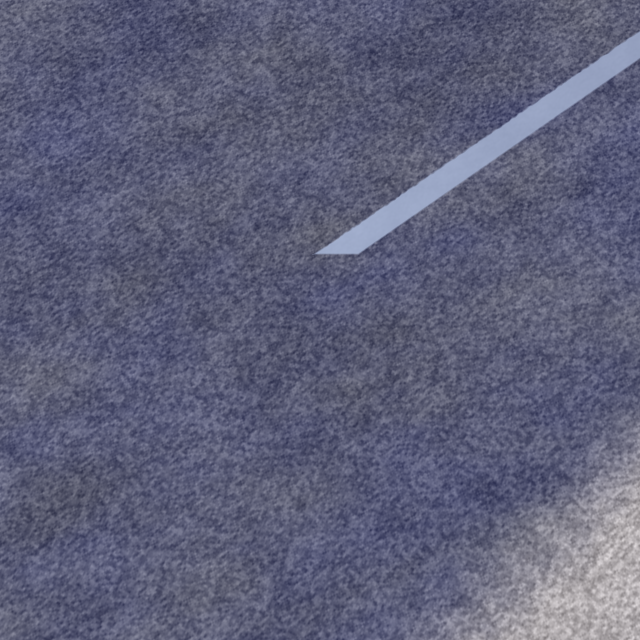
This texture is drawn by a Shadertoy shader. Its source:

```glsl
// Shaded asphalt with a pale painted stripe and a soft patch of sunlight.

float hash(vec2 p) {
    vec3 q = fract(vec3(p.xyx) * 0.1031);
    q += dot(q, q.yzx + 33.33);
    return fract((q.x + q.y) * q.z);
}

float noise(vec2 p) {
    vec2 cell = floor(p), f = fract(p);
    f = f * f * (3.0 - 2.0 * f);
    return mix(mix(hash(cell), hash(cell + vec2(1, 0)), f.x),
               mix(hash(cell + vec2(0, 1)), hash(cell + vec2(1, 1)), f.x), f.y);
}

float fbm(vec2 p) {
    float sum = 0.0, amplitude = 0.5;
    for (int i = 0; i < 4; i++) {
        sum += amplitude * noise(p);
        p = mat2(0.8, 0.6, -0.6, 0.8) * p * 2.03 + 17.3;
        amplitude *= 0.5;
    }
    return sum / 0.9375;
}

vec2 turn(vec2 p, float angle) {
    float c = cos(angle), s = sin(angle);
    return vec2(c * p.x + s * p.y, c * p.y - s * p.x);
}

// Fine grains, slightly stretched up to the right, in the range -0.5 to 0.5
float grain(vec2 p) {
    vec2 q = turn(p, 0.65);
    float coarse = noise(q * vec2(150, 235) + 40.0);
    float fine = noise(turn(p, 1.1) * vec2(290, 380) + 90.0);
    return 0.62 * coarse + 0.38 * fine - 0.5;
}

// Coverage of the stripe: two slanted sides and a level lower end
float stripe(vec2 uv) {
    float ragged = 0.002 * (noise(uv * 180.0) - 0.5);
    float upper = (0.603 + (uv.x - 0.492) * 0.687 - uv.y) * 0.824 + ragged;
    float lower = (uv.y - 0.603 - (uv.x - 0.560) * 0.695) * 0.821;
    float end = uv.y - 0.603;
    float inside = min(min(upper, lower), end);
    return smoothstep(-0.002, 0.002, inside);
}

void mainImage(out vec4 fragColor, in vec2 fragCoord) {
    vec2 uv = fragCoord / iResolution.xy;

    // Grains shrink gently toward the far side
    float speck = grain(uv * (0.92 + 0.2 * uv.y));

    // Broad slanted bands and a drift between blue and grey
    float bands = fbm(turn(uv, 0.4) * vec2(5, 13) + 3.0) - 0.5;
    float mottle = fbm(uv * 34.0 + 11.0) - 0.5;
    float drift = fbm(turn(uv, 0.3) * vec2(6, 11) + 60.0) - 0.5;

    vec3 asphalt = vec3(0.348, 0.357, 0.457);
    asphalt += 0.27 * speck + 0.11 * bands + 0.09 * mottle;
    asphalt += vec3(0.07, 0.06, -0.03) * (drift + 0.3 * speck);

    // Sunlit corner with a wide, uneven penumbra
    float reach = uv.x - uv.y - 0.70 + 0.07 * bands + 0.05 * mottle;
    float sun = smoothstep(-0.12, 0.13, reach);
    vec3 sunlit = vec3(0.69, 0.67, 0.68) + 0.36 * speck + 0.1 * mottle;
    vec3 color = mix(asphalt, sunlit, sun);

    // Smooth paint, a little darker toward the far end
    vec3 paint = mix(vec3(0.62, 0.67, 0.79), vec3(0.585, 0.63, 0.75),
                     smoothstep(0.5, 1.0, uv.x));
    paint += 0.02 * speck + 0.03 * mottle;
    color = mix(color, paint, stripe(uv));

    fragColor = vec4(color, 1.0);
}
```
